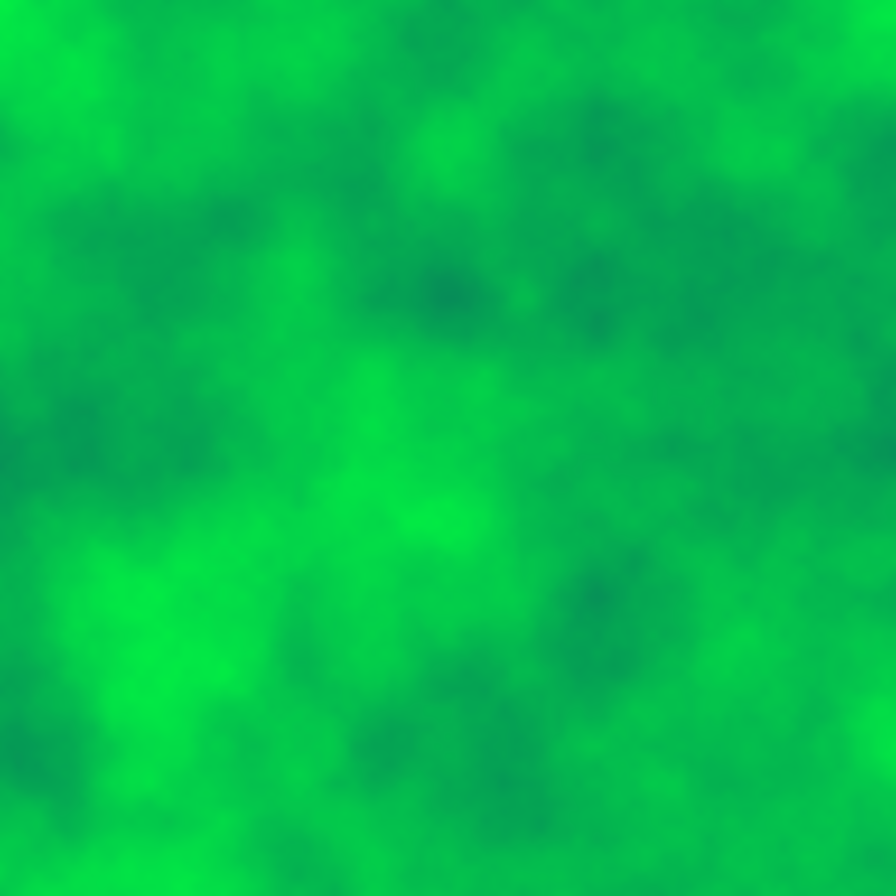
A Shadertoy shader for this texture:

```glsl
// Soft green clouds: layered value noise on a square lattice,
// each octave twice as fine and half as strong as the one before,
// mapped to a ramp from deep teal green to vivid green.

#define CELLS 6.0
#define OCTAVES 5
#define GAIN 0.5
#define CONTRAST 1.06
#define SEED vec2(17.0, 43.0)
#define DEEP_GREEN vec3(0.026, 0.500, 0.356)
#define VIVID_GREEN vec3(0.004, 1.000, 0.250)

// Integer hash of a lattice point, 0 to 1
float latticeValue(vec2 cell) {
    uvec2 q = uvec2(ivec2(cell)) * uvec2(1597334677u, 3812015801u);
    uint n = (q.x ^ q.y) * 1597334677u;
    n = (n ^ (n >> 15)) * 2246822519u;
    n ^= n >> 13;
    return float(n >> 8) / 16777216.0;
}

// Smoothly blended lattice values
float valueNoise(vec2 p) {
    vec2 cell = floor(p);
    vec2 f = fract(p);
    vec2 blend = f * f * (3.0 - 2.0 * f);
    float bottom = mix(latticeValue(cell), latticeValue(cell + vec2(1, 0)), blend.x);
    float top = mix(latticeValue(cell + vec2(0, 1)), latticeValue(cell + vec2(1, 1)), blend.x);
    return mix(bottom, top, blend.y);
}

// Sum of octaves, centred on zero
float clouds(vec2 p) {
    float sum = 0.0;
    float weight = 0.5;
    for (int i = 0; i < OCTAVES; i++) {
        sum += weight * (valueNoise(p) - 0.5);
        p = p * 2.0 + SEED;
        weight *= GAIN;
    }
    return sum;
}

void mainImage(out vec4 fragColor, in vec2 fragCoord) {
    vec2 uv = fragCoord / iResolution.y;
    float tone = 0.5 + CONTRAST * clouds(uv * CELLS + SEED);
    fragColor = vec4(mix(DEEP_GREEN, VIVID_GREEN, clamp(tone, 0.0, 1.0)), 1.0);
}
```
